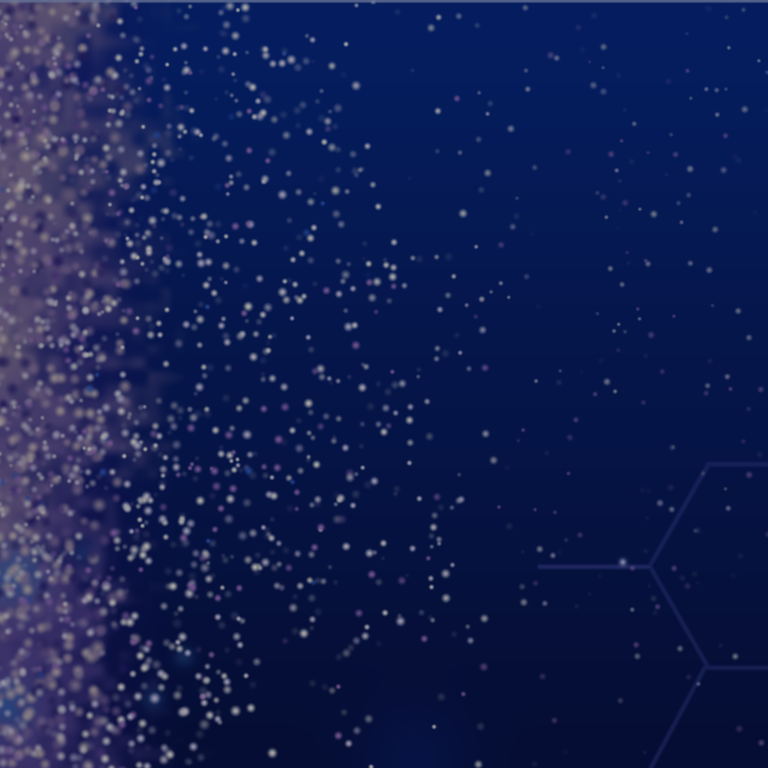
Reproduce this background procedurally as a Shadertoy shader.

```glsl
// Drifting pale dust on a deep blue gradient, dense and blurred at the left edge,
// with a faint hexagonal lattice at the lower right. Dust comes from rotated,
// jittered cell grids whose density, size and softness depend on place.

float hash(vec2 p) {
    return fract(sin(dot(p, vec2(127.1, 311.7))) * 43758.5453);
}

float noise(vec2 p) {
    vec2 i = floor(p), f = fract(p);
    f = f * f * (3.0 - 2.0 * f);
    return mix(mix(hash(i), hash(i + vec2(1, 0)), f.x),
               mix(hash(i + vec2(0, 1)), hash(i + vec2(1, 1)), f.x), f.y);
}

// Falls smoothly from 1 at near to 0 at far
float fade(float near, float far, float x) {
    return 1.0 - smoothstep(near, far, x);
}

float segment(vec2 p, vec2 a, vec2 b) {
    vec2 ab = b - a;
    return length(p - a - ab * clamp(dot(p - a, ab) / dot(ab, ab), 0.0, 1.0));
}

float glow(vec2 p, vec2 centre, float size) {
    vec2 d = (p - centre) / size;
    return exp(-dot(d, d));
}

// Distance to a flat-topped hexagon outline with the given half height
float hexOutline(vec2 p, float halfHeight) {
    p = abs(p);
    return abs(max(p.y, dot(p, vec2(0.866, 0.5))) - halfHeight);
}

vec3 background(vec2 uv) {
    vec3 col = mix(vec3(0.02, 0.052, 0.205), vec3(0.02, 0.082, 0.285), smoothstep(0.0, 0.55, uv.y));
    col = mix(col, vec3(0.018, 0.115, 0.37), smoothstep(0.45, 1.0, uv.y));
    col += vec3(0.005, 0.02, 0.06) * glow(uv, vec2(0.54, 0.01), 0.07);
    // Violet spill beside the dust cloud
    return mix(col, vec3(0.08, 0.07, 0.33), 0.5 * fade(0.08, 0.25, uv.x));
}

vec3 addHaze(vec3 col, vec2 uv) {
    float cloud = noise(uv * 11.0) * 0.4 + noise(uv * 55.0 + 7.0) * 0.6;
    float amount = fade(0.0, 0.22, uv.x + 0.2 * (cloud - 0.5));
    vec3 tint = mix(vec3(0.27, 0.22, 0.43), vec3(0.45, 0.4, 0.46), noise(uv * 9.0 + 3.0));
    tint = mix(vec3(0.25, 0.21, 0.43), tint, smoothstep(0.1, 0.4, uv.y));
    col = mix(col, tint, 0.88 * amount);
    // Blue pools low on the left
    float pools = glow(uv, vec2(0.02, 0.25), 0.035) + glow(uv, vec2(0.01, 0.08), 0.03)
                + 0.5 * glow(uv, vec2(0.11, 0.28), 0.016)
                + 0.6 * glow(uv, vec2(0.2, 0.09), 0.014) + 0.6 * glow(uv, vec2(0.24, 0.145), 0.013);
    return mix(col, vec3(0.14, 0.28, 0.5), min(0.7 * pools, 0.8));
}

vec3 addLattice(vec3 col, vec2 uv) {
    float d = hexOutline(uv - vec2(0.999, 0.263), 0.1325);
    d = min(d, segment(uv, vec2(0.918, 0.131), vec2(0.842, -0.01)));
    float arm = segment(uv, vec2(0.703, 0.262), vec2(0.846, 0.262));
    float line = fade(0.0005, 0.0052, min(d, arm));
    return mix(col, vec3(0.17, 0.19, 0.44), line * (arm < d ? 0.65 : 0.45));
}

// One layer of round specks; blur is 0 for dust and 1 for large soft bokeh
vec3 addDust(vec3 col, vec2 uv, float cells, float seed, float blur) {
    float angle = seed * 1.7 + 0.4;
    mat2 turn = mat2(cos(angle), sin(angle), -sin(angle), cos(angle));
    vec2 p = turn * uv * cells + seed * 13.7;
    vec2 id = floor(p);
    vec2 key = id + seed * 7.13;
    vec2 jitter = vec2(hash(key + vec2(1.3, 5.2)), hash(key + vec2(8.1, 2.6)));
    vec2 d = p - id - mix(vec2(0.28), vec2(0.72), jitter);
    vec2 centre = uv - d * turn / cells;
    float x = max(centre.x, 0.0);

    // Dense at the left in clumps, reaching further right below the middle
    float reach = glow(centre, vec2(0.42, 0.38), 0.24);
    float density = 0.055 + 0.42 * exp(-x * x * 8.0) * fade(0.3, 0.75, x) * (0.6 + 0.45 * reach);
    density *= 0.25 + 1.5 * smoothstep(0.15, 0.85, noise(centre * 26.0 + 5.0));
    density *= mix(0.6, 1.0, smoothstep(0.05, 0.25, centre.y));
    if (blur > 0.5) density = 0.88 * fade(0.07, 0.2, x);
    if (hash(key + vec2(4.7, 9.4)) >= density) return col;

    float size = hash(key + vec2(2.9, 7.7));
    float nearCorner = fade(0.05, 0.45, x) * fade(0.05, 0.4, centre.y);
    float radius = mix(0.0042, 0.0086, size) * (1.0 + 0.6 * nearCorner);
    radius *= mix(1.0, 0.82, smoothstep(0.5, 0.75, x));
    if (blur > 0.5) radius = mix(0.008, 0.013, size) * (1.0 + 0.3 * nearCorner);
    radius = min(radius, 0.28 / cells);
    float mask = fade(0.0, radius, length(d) / cells);

    // Mostly cream and grey, with violet, pink and a few blue specks
    float pick = hash(key + vec2(6.2, 3.1));
    vec3 tint = mix(vec3(0.68, 0.68, 0.65), vec3(0.56, 0.55, 0.66), hash(key + vec2(3.4, 1.8)));
    tint = mix(tint, vec3(0.44, 0.32, 0.55), step(0.82 - 0.3 * smoothstep(0.5, 0.8, x), pick));
    tint = mix(tint, vec3(0.13, 0.25, 0.55), step(0.965, pick));
    if (blur > 0.5) {
        tint = mix(vec3(0.24, 0.18, 0.41), vec3(0.6, 0.56, 0.54), pick);
        tint = mix(tint, vec3(0.07, 0.06, 0.3), step(0.82, size) * 0.8);
    }
    // Many faint specks between fewer bright ones
    float strength = mix(0.14, 1.0, smoothstep(0.05, 0.75, hash(key + vec2(9.6, 0.7))));
    strength *= mix(1.0, 0.6, smoothstep(0.52, 0.72, x));
    strength *= mix(0.65, 1.0, smoothstep(0.03, 0.17, x));
    return mix(col, tint, mask * (blur > 0.5 ? 0.85 : strength));
}

void mainImage(out vec4 fragColor, in vec2 fragCoord) {
    vec2 uv = fragCoord / iResolution.xy;
    vec3 col = addLattice(addHaze(background(uv), uv), uv);

    for (int i = 0; i < 6; i++)
        col = addDust(col, uv, 18.0 + 2.1 * float(i), float(i) + 21.0, 1.0);
    for (int i = 0; i < 11; i++)
        col = addDust(col, uv, 29.0 + 0.9 * float(i), float(i) + 1.0, 0.0);

    // Bright node on the lattice arm and the pale rim along the top
    col = mix(col, vec3(0.6, 0.62, 0.75), 0.8 * glow(uv, vec2(0.811, 0.268), 0.0045));
    col = mix(col, vec3(0.4, 0.45, 0.59), 0.8 * smoothstep(0.995, 0.9985, uv.y));
    fragColor = vec4(col, 1.0);
}
```
